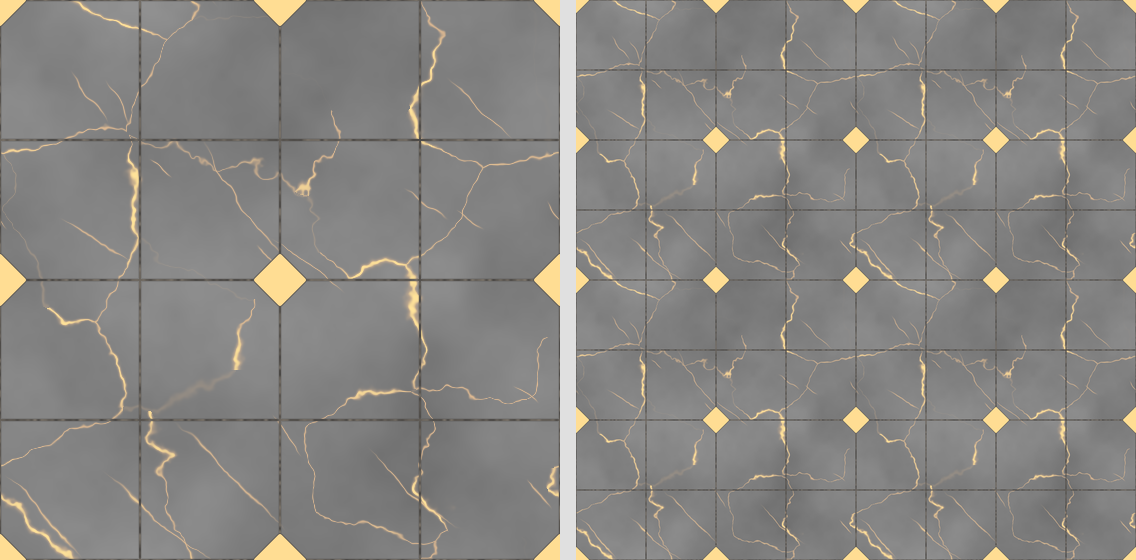
Left: one tile. Right: repeated 2 by 2.
A Shadertoy shader for this texture:

```glsl
// Grey marble floor of 4 x 4 slabs with golden veins, dark grout and gold diamond insets.
// Veins are warped cellular borders plus scattered slanting cracks; every noise
// wraps over the unit canvas, so the texture tiles without a seam.

const float SLABS = 4.0;
const float INSETS = 2.0;
const float VEIN_CELLS = 4.0;
const int CRACKS = 18;

const vec3 STONE = vec3(0.50);
const vec3 BRONZE = vec3(0.88, 0.73, 0.57);
const vec3 GLOW_GOLD = vec3(1.0, 0.89, 0.60);
const vec3 INSET_GOLD = vec3(1.0, 0.865, 0.575);
const vec3 GROUT_DARK = vec3(0.29, 0.28, 0.27);
const vec3 GROUT_WORN = vec3(0.50, 0.47, 0.43);

vec2 hash2(vec2 cell, float seed) {
    uvec3 h = uvec3(vec3(cell, seed) + 0.5);
    h = h * 1664525u + 1013904223u;
    for (int i = 0; i < 2; i++) {
        h.x += h.y * h.z;
        h.y += h.z * h.x;
        h.z += h.x * h.y;
        h ^= h >> 16u;
    }
    return vec2(h.xy & 65535u) / 65535.0;
}

// Value noise with a whole number of cells across the canvas
vec2 noise2(vec2 uv, float period, float seed) {
    vec2 p = uv * period, cell = floor(p), f = p - cell;
    f = f * f * (3.0 - 2.0 * f);
    vec2 a = mod(cell, period), b = mod(cell + 1.0, period);
    return mix(mix(hash2(a, seed), hash2(vec2(b.x, a.y), seed), f.x),
               mix(hash2(vec2(a.x, b.y), seed), hash2(b, seed), f.x), f.y);
}

vec2 fbm2(vec2 uv, float period, int octaves, float seed) {
    vec2 sum = vec2(0.0);
    float amp = 1.0;
    for (int i = 0; i < octaves; i++) {
        sum += amp * (noise2(uv, period, seed + float(i)) - 0.5);
        amp *= 0.52;
        period *= 2.0;
    }
    return sum;
}

vec2 cellPoint(vec2 cell, float period, float seed) {
    return cell + 0.1 + 0.8 * hash2(mod(cell, period), seed);
}

// x: distance to the nearest cell border, y: random strength of that border
vec2 cellBorder(vec2 uv, float period, float seed) {
    vec2 p = uv * period, home = floor(p), nearCell = home, nearest = vec2(8.0);
    for (int k = 0; k < 9; k++) {
        vec2 cell = home + vec2(k % 3 - 1, k / 3 - 1);
        vec2 r = cellPoint(cell, period, seed) - p;
        if (dot(r, r) < dot(nearest, nearest)) { nearest = r; nearCell = cell; }
    }
    vec2 border = vec2(8.0, 0.0);
    for (int k = 0; k < 25; k++) {
        if (k == 12) continue;
        vec2 cell = nearCell + vec2(k % 5 - 2, k / 5 - 2);
        vec2 r = cellPoint(cell, period, seed) - p;
        float d = dot(0.5 * (nearest + r), normalize(r - nearest));
        vec2 pairId = mod(cell, period) + mod(nearCell, period);
        if (d < border.x) border = vec2(d, hash2(pairId, seed + 1.0).x);
    }
    return vec2(border.x / period, border.y);
}

// Soft bronze line whose thick stretches get a bright core
vec3 paintVein(vec3 base, float d, float width, float strength, float px) {
    float w = max(width, 0.7 * px);
    float body = exp(-d * d / (w * w)) * strength;
    float core = smoothstep(0.45, 0.95, body) * smoothstep(0.0014, 0.0042, width);
    return mix(mix(base, BRONZE, body), GLOW_GOLD, core);
}

// Tapered slanting cracks, scattered with wrap-around
vec3 paintCracks(vec3 color, vec2 uv, float thickness, float px) {
    for (int i = 0; i < CRACKS; i++) {
        vec2 place = hash2(vec2(i, 3), 50.0), shape = hash2(vec2(i, 7), 51.0);
        float angle = -mix(0.48, 1.05, shape.x);
        float halfLength = mix(0.03, 0.15, shape.y * shape.y);
        vec2 dir = vec2(cos(angle), sin(angle));
        vec2 r = fract(uv - place + 0.5) - 0.5;
        float along = abs(dot(r, dir)) / halfLength;
        float d = abs(dot(r, vec2(-dir.y, dir.x)));
        float taper = 1.0 - smoothstep(0.4, 1.0, along);
        color = paintVein(color, d, mix(0.0007, 0.0030, thickness) * (0.4 + 0.6 * taper), 0.85 * taper, px);
    }
    return color;
}

float roundBox(vec2 p, float halfSide, float radius) {
    vec2 q = abs(p) - halfSide + radius;
    return length(max(q, 0.0)) + min(max(q.x, q.y), 0.0) - radius;
}

void mainImage(out vec4 fragColor, in vec2 fragCoord) {
    vec2 uv = fragCoord / iResolution.xy;
    float px = 1.0 / min(iResolution.x, iResolution.y);

    // Cloudy stone, slightly different in each slab
    float slabTone = hash2(mod(floor(uv * SLABS), SLABS), 5.0).x - 0.5;
    vec3 color = STONE + 0.10 * fbm2(uv + 0.03 * slabTone, 4.0, 5, 10.0).x + 0.015 * slabTone;

    // Veins and cracks
    vec2 warp = 0.06 * fbm2(uv, 8.0, 5, 20.0);
    float thickness = smoothstep(0.4, 0.95, noise2(uv, 9.0, 30.0).x);
    vec2 border = cellBorder(uv + warp, VEIN_CELLS, 40.0);
    float strength = smoothstep(0.12, 0.35, border.y) * mix(0.7, 1.0, noise2(uv, 96.0, 31.0).x);
    color = paintCracks(color, uv + 0.35 * warp, thickness, px);
    color = paintVein(color, border.x, mix(0.0014, 0.0060, thickness), strength, px);

    // Worn grout with darker rims
    vec2 toLine = abs(fract(uv * SLABS + 0.5) - 0.5) / SLABS;
    float lineDist = min(toLine.x, toLine.y);
    float wear = noise2(uv, 160.0, 60.0).x * (1.0 - smoothstep(0.0006, 0.0020, lineDist));
    vec3 grout = mix(GROUT_DARK, GROUT_WORN, wear);
    color = mix(color, grout, 1.0 - smoothstep(0.0023 - 0.5 * px, 0.0023 + 0.5 * px, lineDist));

    // Gold diamonds with a thin dark rim
    vec2 c = (fract(uv * INSETS + 0.5) - 0.5) / INSETS;
    float inset = roundBox(vec2(c.x + c.y, c.x - c.y) * 0.7071, 0.0355, 0.006);
    color = mix(color, GROUT_DARK + 0.05, 1.0 - smoothstep(-0.5 * px, 0.5 * px, inset));
    color = mix(color, INSET_GOLD, 1.0 - smoothstep(-0.5 * px, 0.5 * px, inset + 0.0016));

    fragColor = vec4(color, 1.0);
}
```
